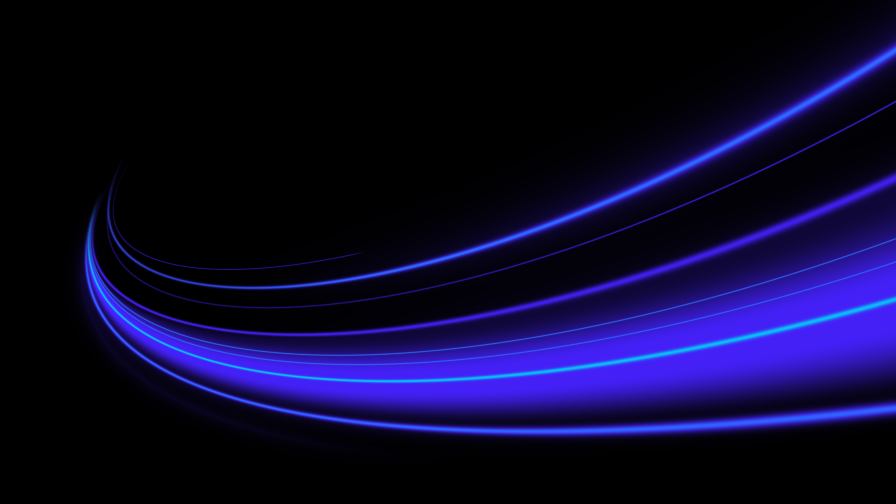
A Shadertoy shader for this background:

```glsl
const vec3 VIOLET = vec3(0.265, 0.125, 0.97);
const vec3 AZURE = vec3(0.17, 0.42, 1.0);
const vec3 CYAN = vec3(0.03, 0.75, 0.98);

// Bent parabola opening right from its tip.
// x: signed distance (negative inside), y: height above the axis
vec2 arc(vec2 p, vec2 tip, vec3 bend) {
    float s = p.x - tip.x;
    float h = p.y - tip.y - bend.y * s - bend.z * s * s;
    float f = h * h - bend.x * bend.x * s;
    vec2 slope = vec2(-2.0 * h * (bend.y + 2.0 * bend.z * s) - bend.x * bend.x, 2.0 * h);
    return vec2(f / length(slope), h);
}

// Soft line that dims instead of thinning below one pixel
float stroke(float d, float width) {
    float w = max(width, 0.65 / iResolution.y);
    return exp(-d * d / (w * w)) * width / w;
}

// Fades the upper branch beyond the tip
float tail(float h) {
    return smoothstep(0.11, -0.09, h);
}

void mainImage(out vec4 fragColor, in vec2 fragCoord) {
    vec2 p = fragCoord / iResolution.y;
    float reach = smoothstep(0.3, 1.75, p.x);

    vec2 top = arc(p, vec2(0.215, 0.583), vec3(0.534, 0.421, 0.134));
    vec2 second = arc(p, vec2(0.213, 0.560), vec3(0.5655, 0.431, 0.111));
    vec2 upper = arc(p, vec2(0.183, 0.5255), vec3(0.535, 0.329, 0.107));
    vec2 middle = arc(p, vec2(0.176, 0.514), vec3(0.642, 0.341, 0.0618));
    vec2 lower = arc(p, vec2(0.171, 0.491), vec3(0.711, 0.3515, 0.0138));
    vec2 outer = arc(p, vec2(0.162, 0.468), vec3(0.755, 0.3515, 0.0138));
    vec2 inner = arc(p, vec2(0.2245, 0.583), vec3(0.462, 0.421, 0.134));

    // Broad ribbon between the upper and lower arcs
    float above = clamp(upper.x / max(upper.x - middle.x, 1e-4), 0.0, 1.0);
    float below = clamp(middle.x / max(middle.x - lower.x, 1e-4), 0.0, 1.0);
    float ribbon = mix(0.22, 1.0, smoothstep(0.1, 0.85, above));
    ribbon *= smoothstep(-0.004, 0.012, upper.x);
    ribbon *= 1.0 - smoothstep(0.2, 0.95, below);
    vec3 col = VIOLET * ribbon * tail(middle.y);

    // Wide glows
    float topGlow = exp(-abs(top.x) / (top.x < 0.0 ? 0.05 : 0.03));
    col += VIOLET * 0.38 * topGlow * smoothstep(0.35, 1.5, p.x) * tail(top.y);
    float upperGlow = exp(-abs(upper.x) / 0.035) * step(upper.x, 0.0);
    col += VIOLET * 0.2 * upperGlow * reach * tail(upper.y);
    col += VIOLET * 0.3 * exp(-abs(lower.x) / 0.012) * tail(lower.y);
    float outerFade = 1.0 - smoothstep(0.35, 0.95, p.x);
    col += VIOLET * 0.13 * exp(-abs(outer.x) / 0.012) * outerFade * tail(outer.y);

    // Fine strands inside the ribbon
    for (int i = 0; i < 2; i++) {
        float strand = mix(upper.x, middle.x, 0.44 + 0.2 * float(i));
        col = mix(col, AZURE, 0.75 * stroke(strand, 0.0015) * tail(middle.y));
    }

    // Thin arcs above
    col = mix(col, VIOLET, 0.8 * stroke(second.x, 0.0017) * mix(0.5, 1.0, reach) * tail(second.y));
    float innerFade = 1.0 - smoothstep(0.69, 0.73, p.x);
    col = mix(col, VIOLET, 0.5 * stroke(inner.x, 0.0013) * innerFade * tail(inner.y));

    // Bright arcs: violet halo first, then the core
    float topLight = mix(0.55, 1.0, smoothstep(0.3, 0.9, p.x)) * tail(top.y);
    col = mix(col, VIOLET, 0.9 * stroke(top.x, mix(0.003, 0.012, reach)) * topLight);
    col = mix(col, AZURE, stroke(top.x, mix(0.002, 0.0055, reach)) * topLight);

    col = mix(col, VIOLET, 0.95 * stroke(upper.x, mix(0.0028, 0.0095, reach)) * tail(upper.y));

    col = mix(col, VIOLET, stroke(lower.x, mix(0.0035, 0.013, reach)) * tail(lower.y));
    col = mix(col, AZURE, 0.9 * stroke(lower.x, mix(0.0022, 0.006, reach)) * tail(lower.y));

    col = mix(col, CYAN, stroke(middle.x, mix(0.0022, 0.0055, reach)) * tail(middle.y));

    fragColor = vec4(min(col, 1.0), 1.0);
}
```
